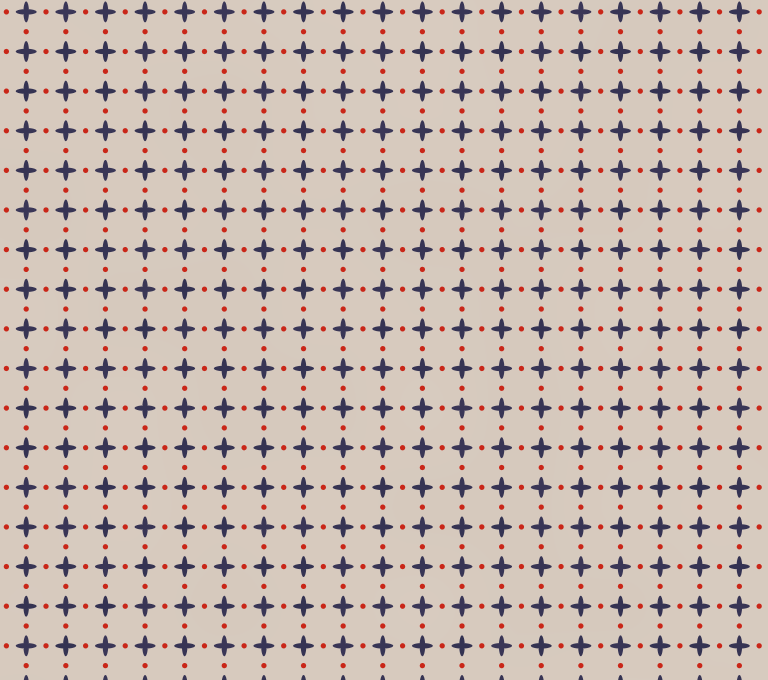
This pattern is drawn by a Shadertoy shader. Its source:

```glsl
// Grid of navy four-petal crosses with red dots between them on warm beige cloth.

const float REPEATS_ACROSS = 19.384;            // grid cells per canvas width
const vec2  FIRST_CROSS = vec2(0.661, 0.300);   // in cells, from the top left
const vec2  PETAL_RADII = vec2(0.262, 0.070);   // in cells: half length, half width
const float DOT_RADIUS = 0.066;                 // in cells
const float INK_VARIATION = 0.025;              // tint change between crosses
const float CLOTH_VARIATION = 0.008;            // slow unevenness of the ground

const vec3 CLOTH = vec3(0.842, 0.792, 0.745);
const vec3 NAVY  = vec3(0.215, 0.205, 0.330);
const vec3 RED   = vec3(0.790, 0.150, 0.095);

float hash(vec2 p) {
    return fract(sin(dot(p, vec2(127.1, 311.7))) * 43758.5453);
}

float valueNoise(vec2 p) {
    vec2 i = floor(p);
    vec2 f = fract(p);
    f = f * f * (3.0 - 2.0 * f);
    float low  = mix(hash(i), hash(i + vec2(1.0, 0.0)), f.x);
    float high = mix(hash(i + vec2(0.0, 1.0)), hash(i + vec2(1.0, 1.0)), f.x);
    return mix(low, high, f.y);
}

// Approximate signed distance to an ellipse; the clamp keeps the centre defined.
float ellipseDistance(vec2 p, vec2 radii) {
    p = max(abs(p), vec2(1e-4));
    float k = length(p / radii);
    return k * (k - 1.0) / length(p / (radii * radii));
}

float crossDistance(vec2 p) {
    return min(ellipseDistance(p, PETAL_RADII), ellipseDistance(p, PETAL_RADII.yx));
}

// Dots sit halfway along each cell edge between neighbouring crosses.
float dotDistance(vec2 p) {
    p = abs(p);
    float beside = length(p - vec2(0.5, 0.0));
    float above  = length(p - vec2(0.0, 0.5));
    return min(beside, above) - DOT_RADIUS;
}

float coverage(float d, float pixel) {
    return clamp(0.5 - d / pixel, 0.0, 1.0);
}

void mainImage(out vec4 fragColor, in vec2 fragCoord) {
    // Square cells measured down from the top left, centred on the crosses
    float pixel = REPEATS_ACROSS / iResolution.x;
    vec2 grid = vec2(fragCoord.x, iResolution.y - fragCoord.y) * pixel - FIRST_CROSS;
    vec2 cell = floor(grid + 0.5);
    vec2 local = grid - cell;

    // Cloth ground with a faint, slow unevenness
    vec3 color = CLOTH + CLOTH_VARIATION * (valueNoise(grid * 0.4 + 40.0) - 0.5);

    // Navy crosses, each with a slightly different ink tint
    float tint = hash(cell + 7.0) - 0.5;
    vec3 ink = NAVY + INK_VARIATION * tint * vec3(1.0, 0.6, 0.8);
    color = mix(color, ink, coverage(crossDistance(local), pixel));

    // Red dots
    color = mix(color, RED, coverage(dotDistance(local), pixel));

    fragColor = vec4(color, 1.0);
}
```
